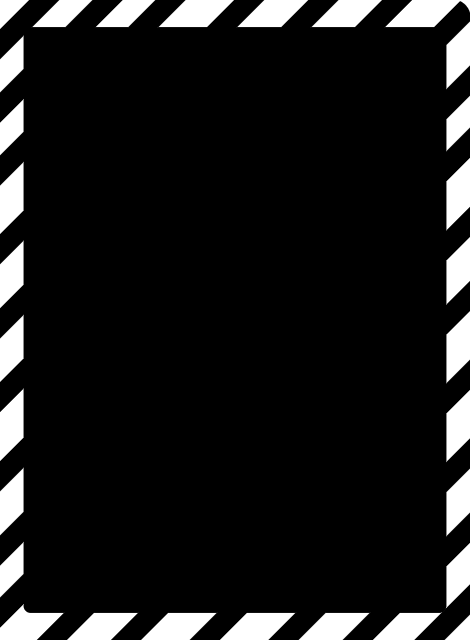
This background is drawn by a Shadertoy shader. Its source:

```glsl
// A black panel inside a white border crossed by slanted black bands.
// Bands are slabs along one diagonal axis; the panel and the outer card
// are rounded boxes. Lengths are fractions of the canvas height.

// Band centres along the diagonal, measured from the top left corner
const float bandCentres[15] = float[15](
    0.0692, 0.1681, 0.2664, 0.3895, 0.5054, 0.6206, 0.7443, 0.8602,
    0.9572, 1.0809, 1.1968, 1.3198, 1.4429, 1.5588, 1.6710);

float roundedBox(vec2 p, vec2 halfSize, float radius) {
    vec2 q = abs(p) - halfSize + radius;
    return length(max(q, 0.0)) + min(max(q.x, q.y), 0.0) - radius;
}

// Coverage of the inside of a signed distance, softened over one pixel
float coverage(float dist) {
    return clamp(0.5 - dist * iResolution.y, 0.0, 1.0);
}

void mainImage(out vec4 fragColor, in vec2 fragCoord) {
    vec2 p = fragCoord / iResolution.y;
    vec2 centre = 0.5 * iResolution.xy / iResolution.y;

    // Nearest slanted band
    float diagonal = p.x + 1.0 - p.y;
    float bandDist = 1e3;
    for (int i = 0; i < 15; i++)
        bandDist = min(bandDist, abs(diagonal - bandCentres[i]) - 0.0236);
    float bands = coverage(bandDist * 0.7071);

    // Rounded card corners cut the bands, leaving white outside
    bands *= coverage(roundedBox(p - centre, centre + 0.001, 0.0286));

    // Central panel
    float panel = coverage(roundedBox(p - centre, centre - vec2(0.0368, 0.0423), 0.011));

    fragColor = vec4(vec3(1.0 - max(bands, panel)), 1.0);
}
```
